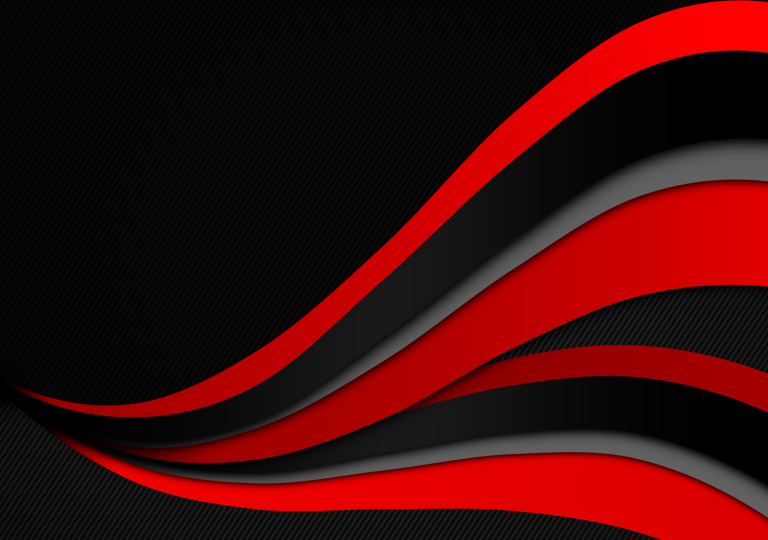
A WebGL 2 fragment shader for this background:

```glsl
#version 300 es
precision highp float;
// Two red, black and grey ribbons sweep from the left over dark pinstripes.
// Each ribbon edge is a smooth curve through seven evenly spaced heights;
// bands are layered downwards, and soft shadows fall below chosen edges.
uniform vec2 u_resolution;
out vec4 fragColor;

const float ASPECT = 1.4222;

// Catmull-Rom height at t in 0..6, with quadratic extension past both ends
float curveHeight(float t, float h[7]) {
  int k = clamp(int(floor(t)), 0, 5);
  float f = t - float(k);
  float b = h[k], c = h[k + 1];
  float a = k > 0 ? h[max(k - 1, 0)] : 3.0 * h[0] - 3.0 * h[1] + h[2];
  float d = k < 5 ? h[min(k + 2, 6)] : 3.0 * h[6] - 3.0 * h[5] + h[4];
  return b + 0.5 * f * (c - a + f * (2.0 * a - 5.0 * b + 4.0 * c - d
       + f * (3.0 * (b - c) + d - a)));
}

// Approximate distance below a curve, in canvas heights
float below(vec2 uv, float h[7]) {
  float t = uv.x * 6.0;
  float y = curveHeight(t, h);
  float slope = (curveHeight(t + 0.01, h) - y) / (0.01 * ASPECT / 6.0);
  return (y - uv.y) / sqrt(1.0 + slope * slope);
}

float cover(float dist) {
  float edge = 0.8 / u_resolution.y;
  return smoothstep(-edge, edge, dist);
}

// Light remaining under a shadow that fades away from the edge
float shade(float dist, float width, float strength) {
  return 1.0 - strength * exp(-pow(max(dist, 0.0) / width, 1.5));
}

vec3 pinstripes(vec2 uv) {
  float phase = (uv.x + uv.y * -0.46) * 128.0;
  float line = 0.5 + 0.5 * cos(6.28318 * phase);
  vec2 away = (uv - vec2(0.5, 0.55)) * vec2(1.0, 0.8);
  float glow = 1.0 - 0.9 * dot(away, away);
  return vec3((0.05 + 0.1 * line * line) * glow);
}

vec3 blackBand(float x, float center) {
  float q = (x - center) / 0.22;
  return vec3(0.095 * exp(-q * q));
}

void main() {
  vec2 uv = gl_FragCoord.xy / u_resolution;
  float x = uv.x;
  vec3 backdrop = pinstripes(uv);

  // Dark knot where the ribbons meet
  vec2 knot = (uv - vec2(0.0, 0.28)) * vec2(ASPECT, 1.0);
  backdrop *= 1.0 - exp(-dot(knot, knot) / 0.0016);

  // Edges of the upper ribbon, from top to bottom
  float upTop = below(uv, float[7](0.301, 0.251, 0.349, 0.546, 0.788, 0.959, 0.996));
  float upBlack = below(uv, float[7](0.293, 0.227, 0.286, 0.483, 0.701, 0.869, 0.902));
  float upGrey = below(uv, float[7](0.288, 0.185, 0.220, 0.375, 0.555, 0.705, 0.742));
  float upRed = below(uv, float[7](0.284, 0.175, 0.207, 0.332, 0.500, 0.637, 0.664));
  float upEnd = below(uv, float[7](0.280, 0.161, 0.149, 0.225, 0.354, 0.452, 0.469));

  // Edges of the lower ribbon, from top to bottom
  float lowTop = below(uv, float[7](0.280, 0.170, 0.170, 0.253, 0.336, 0.360, 0.308));
  float lowBlack = below(uv, float[7](0.280, 0.166, 0.155, 0.227, 0.286, 0.301, 0.236));
  float lowGrey = below(uv, float[7](0.279, 0.157, 0.124, 0.161, 0.199, 0.196, 0.101));
  float lowRed = below(uv, float[7](0.277, 0.144, 0.105, 0.129, 0.159, 0.149, 0.041));
  float lowEnd = below(uv, float[7](0.275, 0.113, 0.057, 0.057, 0.054, 0.013, -0.089));

  // Lower ribbon
  vec3 darkRed = vec3(mix(0.42, 0.65, x), 0.0, 0.005);
  vec3 lowerGrey = vec3(0.38) * smoothstep(0.07, 0.3, x) * shade(lowGrey, 0.013, 0.85);
  vec3 brightRed = vec3(0.96 - 0.1 * x, 0.0, 0.0) * smoothstep(0.04, 0.16, x);
  brightRed *= shade(lowRed, 0.007, 0.65);
  vec3 color = mix(backdrop, darkRed, cover(lowTop));
  color = mix(color, blackBand(x, 0.53), cover(lowBlack));
  color = mix(color, lowerGrey, cover(lowGrey));
  color = mix(color, brightRed, cover(lowRed));
  color = mix(color, backdrop, cover(lowEnd));
  color *= shade(upEnd, 0.014, 0.7);

  // Upper ribbon
  vec3 topRed = vec3(0.58 + 0.45 * x, 0.0, 0.0) * smoothstep(0.0, 0.08, x);
  vec3 upperGrey = vec3(0.38) * smoothstep(0.08, 0.3, x) * shade(upGrey, 0.018, 0.85);
  vec3 deepRed = vec3(0.61 + 0.28 * x * x, 0.0, 0.0) * smoothstep(0.08, 0.3, x);
  deepRed *= shade(upRed, 0.01, 0.65);
  vec3 ribbon = mix(topRed, blackBand(x, 0.5), cover(upBlack));
  ribbon = mix(ribbon, upperGrey, cover(upGrey));
  ribbon = mix(ribbon, deepRed, cover(upRed));
  color = mix(color, ribbon, cover(upTop) * (1.0 - cover(upEnd)));

  fragColor = vec4(color, 1.0);
}
```
